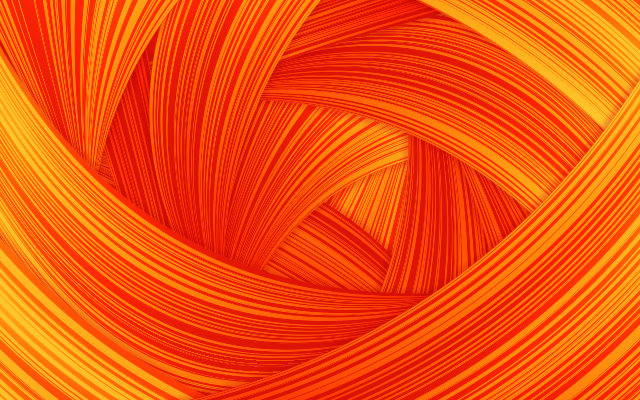
This background is drawn by a Shadertoy shader. Its source:

```glsl
// Overlapping curved ribbons of red, orange and amber stripes, twisting into a vortex.

float hash(float n) {
    return fract(sin(n * 127.1) * 43758.5453);
}

// Ramp from deep red through orange to amber
vec3 heat(float x) {
    x = clamp(x, 0.0, 1.08);
    return vec3(min(1.0, 0.82 + 1.25 * x), 0.05 + 0.67 * x, 0.02 + 0.11 * x * x * x * x);
}

// x: position along the chord, y: signed offset from a bowed edge, positive on its left
vec2 bowedEdge(vec2 p, vec4 ends, float bow) {
    vec2 chord = ends.zw - ends.xy, q = p - ends.xy;
    float len = length(chord);
    float u = dot(q, chord) / (len * len);
    float v = (chord.x * q.y - chord.y * q.x) / len;
    return vec2(u, v - 4.0 * bow * u * (1.0 - u));
}

// Tapering lines of random width, one in each unit cell, thick or thin in groups
float lines(float s, float along, float thin, float thick, float seed) {
    float id = floor(s), blur = max(0.65 * fwidth(s), 1e-4);
    float pick = 0.62 * hash(id + seed) + 0.38 * hash(floor(id / 3.0) + seed + 53.0);
    float width = mix(thin, thick, pick);
    width *= 1.0 + 0.6 * (hash(id + seed + 7.3) - 0.5) * along;
    return clamp(0.5 - (abs(fract(s) - 0.5) - 0.5 * width) / blur, 0.0, 1.0);
}

// Paints the area left of one edge and right of the other.
// tones: ground at the start and end of the first edge, then where a red streak lies across
void ribbon(inout vec3 color, vec2 p, vec4 endsA, float bowA, vec4 endsB, float bowB,
            vec3 tones, float count, float seed) {
    vec2 a = bowedEdge(p, endsA, bowA), b = bowedEdge(p, endsB, bowB);
    float inside = min(a.y, -b.y);
    float across = a.y / max(a.y - b.y, 0.01);
    float along = clamp(a.x, 0.0, 1.0);

    // Ground tone with a slow drift
    float streak = exp(-pow((across - tones.z) / 0.1, 2.0));
    float tone = mix(tones.x, tones.y, along) + 0.06 * sin(across * 11.0 + seed) - 0.1 * streak;
    tone = max(tone, 0.0);

    // Unevenly spaced stripes, heavier in the streak and in the dark, and a few hairlines
    float s = count * (across + 0.02 * sin(across * 23.0 + seed) + 0.006 * sin(across * 61.0));
    float broad = lines(s, along, 0.05, mix(0.98, 0.68, tone) + 0.35 * streak, seed);
    float fine = lines(s * 1.7 + 0.4, along, -0.3, 0.3, seed + 31.0);
    float stripeTone = 0.1 * tone + 0.42 * pow(tone, 6.0);
    vec3 paint = mix(heat(tone), heat(stripeTone), max(broad, fine));

    // Faint shadow on what lies beneath, then the ribbon itself
    float shadow = smoothstep(-2.5, 0.0, inside);
    color *= mix(vec3(1.0), vec3(0.94, 0.72, 1.0), shadow);
    float cover = clamp(0.5 + inside / max(fwidth(inside), 1e-4), 0.0, 1.0);
    color = mix(color, paint, cover);
}

void mainImage(out vec4 fragColor, in vec2 fragCoord) {
    // Percent of the canvas height, centred on a 160 by 100 frame
    vec2 p = (fragCoord - 0.5 * iResolution.xy) / iResolution.y * 100.0 + vec2(80.0, 50.0);
    vec3 color = heat(0.1);

    // Inner twist
    ribbon(color, p, vec4(98, 33, 104, 62), 0.0, vec4(69, 36, 87, 62), 0.0, vec3(0.62, 0.9, -1), 20.0, 1.0);
    ribbon(color, p, vec4(62, 34, 90, 18), 0.0, vec4(81.2, 49.4, 97.3, 36.9), 0.6, vec3(0.46, 0.36, -1), 17.0, 2.0);
    ribbon(color, p, vec4(65.6, 32.3, 102, 60), 4.3, vec4(51, 32, 62, 84), 2.0, vec3(0.28, 0.92, 0.5), 32.0, 3.0);
    ribbon(color, p, vec4(124, 25, 117, 67), -1.0, vec4(94.8, 26.7, 102.1, 67.1), -2.0, vec3(0.46, 0.28, 0.4), 19.0, 4.0);
    ribbon(color, p, vec4(141, 37, 125, 60), 0.0, vec4(123, 35, 114, 62), -0.6, vec3(0.28, 0.4, -1), 12.0, 5.0);

    // Upper right sweep
    ribbon(color, p, vec4(65.6, 75, 133.3, 46.2), 6.6, vec4(69, 89, 154, 68), 17.0, vec3(0.28, 0.86, 0.65), 26.0, 6.0);
    ribbon(color, p, vec4(69.8, 84.4, 111.5, 96.9), 0.4, vec4(70, 97, 112, 112), 0.0, vec3(0.52, 0.06, -1), 12.0, 7.0);
    ribbon(color, p, vec4(102, 101, 151.5, 67), 2.5, vec4(135, 122, 180, 85), 3.0, vec3(0.8, 1.04, -1), 20.0, 8.0);

    // Upper left folds
    ribbon(color, p, vec4(46, 40, 37, 86), 0.0, vec4(33, 40, 22, 75), 0.0, vec3(0.32, 0.2, -1), 13.0, 9.0);
    ribbon(color, p, vec4(56, 34.4, 80.2, 100), 6.0, vec4(43.7, 41, 42, 100), 5.5, vec3(0.2, 0.86, 0.5), 21.0, 10.0);
    ribbon(color, p, vec4(24.6, 57.3, 44.8, 100), 2.8, vec4(17, 57, -6, 102), 0.0, vec3(0.62, 0.86, 0.8), 22.0, 11.0);

    // Front bowl: left sweep, lower left corner, right sweep
    ribbon(color, p, vec4(0, 41, 112, 18), -30.0, vec4(0, 88.5, 109.4, 26.7), -19.0, vec3(1.04, 0.12, 0.28), 26.0, 12.0);
    ribbon(color, p, vec4(-20, 15, 35, -28), -4.0, vec4(0, 40.6, 56, -1), -4.0, vec3(1.08, 0.9, -1), 13.0, 13.0);
    ribbon(color, p, vec4(100, -45, 195, 25), -10.0, vec4(51, 1, 160, 80.2), -13.0, vec3(0.34, 1.08, 0.77), 34.0, 14.0);

    fragColor = vec4(color, 1.0);
}
```
